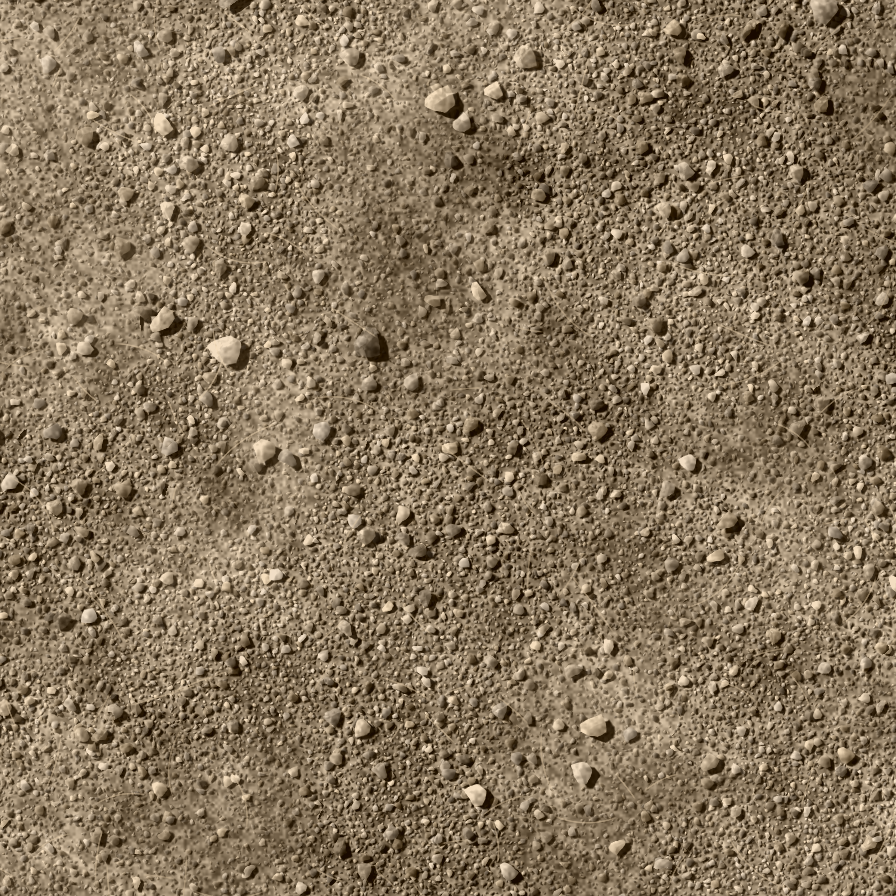
Reproduce this texture procedurally as a three.js fragment shader.

```glsl
varying vec2 vUv;

#define SHADE_COLOR vec3(0.23, 0.17, 0.09)
#define PALE_COLOR vec3(0.86, 0.78, 0.67)
#define TO_SUN vec2(-0.85, 0.53)
#define GRAIN_CELLS 172.0
#define LAYER_RATIO 0.62
#define SHADOW_DEPTH 0.85
#define SOIL_TONE 0.45
#define CONTRAST 1.42
#define EDGE 0.0009
#define ROUGHNESS 0.0045
#define STRAW_CELLS 15.0
#define STRAW_WIDTH 0.0013

vec3 hash3(vec2 p) {
  vec3 q = fract(p.xyx * vec3(0.1031, 0.1030, 0.0973));
  q += dot(q, q.yxz + 33.33);
  return fract((q.xxy + q.yzz) * q.zyx);
}

float noise(vec2 p) {
  vec2 i = floor(p), f = fract(p);
  f = f * f * (3.0 - 2.0 * f);
  float low = mix(hash3(i).x, hash3(i + vec2(1.0, 0.0)).x, f.x);
  float high = mix(hash3(i + vec2(0.0, 1.0)).x, hash3(i + 1.0).x, f.x);
  return mix(low, high, f.y);
}

float fbm(vec2 p) {
  float sum = 0.0, weight = 0.5;
  for (int i = 0; i < 4; i++) {
    sum += weight * noise(p);
    p = p * 2.03 + 17.3;
    weight *= 0.5;
  }
  return sum / 0.9375;
}

vec2 rotate(vec2 p, float angle) {
  float c = cos(angle), s = sin(angle);
  return vec2(c * p.x - s * p.y, s * p.x + c * p.y);
}

// Squashed, lopsided polygon with softened corners
float stoneDistance(vec2 p, float radius, vec3 rnd) {
  p = rotate(p, rnd.y * 6.2832);
  p.y *= 1.0 + 0.8 * rnd.z;
  float facet = max(abs(p.x), dot(p, vec2(0.5, 0.87)) * (0.9 + 0.5 * rnd.x));
  facet = max(facet, abs(dot(p, vec2(0.6, -0.8))));
  return mix(length(p), facet, 0.65) - radius;
}

float fill(float d, float softness) {
  return 1.0 - smoothstep(-softness, softness, d);
}

// ground.x is tone, ground.y is warmth
void scatterStones(inout vec2 ground, vec2 uv, float cells, float density, float strength) {
  vec2 p = uv * cells;
  float grit = noise(uv * 250.0) - 0.5;
  for (int y = -1; y <= 1; y++) {
    for (int x = -1; x <= 1; x++) {
      vec2 id = floor(p) + vec2(float(x), float(y));
      vec3 place = hash3(id + cells * 1.7);
      if (place.z > density) continue;
      vec3 form = hash3(id + cells * 3.1 + 71.3);
      vec3 look = hash3(id + cells * 2.3 + 139.7);
      float radius = mix(0.2, 0.43, form.x * form.x);
      vec2 q = p - id - 0.5 - (place.xy - 0.5) * 0.8;

      float shadowDist = stoneDistance(q + TO_SUN * radius * 0.8, radius * 0.95, form);
      float shadow = fill(shadowDist / cells, EDGE * 1.6);
      ground.x -= shadow * SHADOW_DEPTH * strength * (ground.x + 0.12);

      float cover = fill(stoneDistance(q, radius, form) / cells, EDGE);
      float slope = clamp(dot(q, TO_SUN) / radius, -1.0, 1.0);
      float tone = mix(0.36, 0.84, look.x) + 0.3 * slope + 0.3 * grit;
      float buried = mix(0.55, 1.0, look.z) * strength;
      ground = mix(ground, vec2(tone, look.y - 0.5), cover * buried);
    }
  }
}

// Thin, slightly bent dry stalks
float strawMask(vec2 uv) {
  vec2 p = uv * STRAW_CELLS;
  float mask = 0.0;
  for (int y = -1; y <= 1; y++) {
    for (int x = -1; x <= 1; x++) {
      vec2 id = floor(p) + vec2(float(x), float(y));
      vec3 rnd = hash3(id + 211.0);
      vec3 form = hash3(id + 307.0);
      vec2 q = rotate(p - id - rnd.xy, form.x * 6.2832);
      q.y += (form.y - 0.5) * 0.9 * q.x * q.x;
      float reach = mix(0.2, 0.7, form.z);
      float stalk = 1.0 - smoothstep(0.3, 1.0, abs(q.y) / (STRAW_WIDTH * STRAW_CELLS));
      stalk *= 1.0 - smoothstep(reach * 0.7, reach, abs(q.x));
      mask = max(mask, stalk * step(rnd.z, 0.5));
    }
  }
  return mask;
}

void main() {
  // Dusty soil with fine grit
  float gravel = smoothstep(0.3, 0.6, fbm(vUv * 5.0 + 3.7));
  float grit = 0.6 * noise(vUv * 290.0) + 0.4 * noise(vUv * 120.0) - 0.5;
  float soil = SOIL_TONE + 0.55 * grit + 0.4 * (fbm(vUv * 16.0) - 0.5);
  vec2 ground = vec2(soil, 0.1);

  // Rough outlines, then stones from fine grains up to pebbles
  vec2 wobble = vec2(fbm(vUv * 75.0 + 9.0), fbm(vUv * 75.0 + 57.0)) - 0.5;
  vec2 stoneUv = vUv + ROUGHNESS * wobble;
  float cells = GRAIN_CELLS;
  for (int i = 0; i < 5; i++) {
    float size = float(i) / 4.0;
    float density = mix(0.95, 0.07, sqrt(size) * 0.4 + size * 0.6);
    float strength = mix(mix(0.55, 0.95, gravel), 1.0, size);
    scatterStones(ground, stoneUv, cells, density * mix(0.65, 1.15, gravel), strength);
    cells *= LAYER_RATIO;
  }
  ground = mix(ground, vec2(0.72, 0.6), 0.5 * strawMask(vUv));

  // Broad light variation and final colour
  float broad = 0.34 * (fbm(vUv * 3.5 + 41.0) - 0.5) + 0.2 * (fbm(vUv * 11.0 + 83.0) - 0.5);
  float tone = 0.46 + CONTRAST * (ground.x + broad - 0.385);
  vec3 color = mix(SHADE_COLOR, PALE_COLOR, clamp(tone, -0.22, 1.15));
  color += ground.y * vec3(0.025, 0.0, -0.045);
  gl_FragColor = vec4(color, 1.0);
}
```
